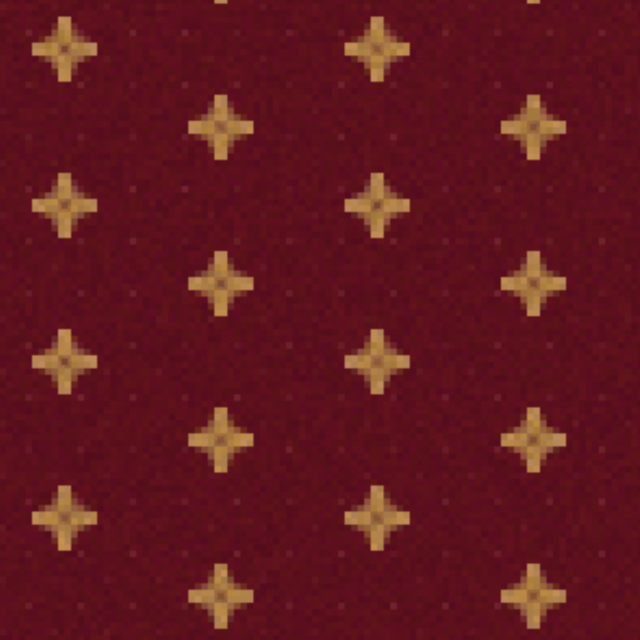
Reproduce this pattern procedurally as a WebGL 1 fragment shader.

```glsl
precision highp float;

// Burgundy woven cloth with small stepped gold stars in staggered columns.
// Every stitch of a fine grid gets one colour from its place in the repeat;
// neighbouring stitches are blended softly, with hashed yarn variation.

uniform vec2 u_resolution;

const float STITCHES = 98.27;                  // stitches across the canvas
const vec2 STAR_ORIGIN = vec2(0.1009, 0.9232); // centre of one star
const float STAR_PITCH = 24.0;                 // stitches between stars
const float DOT_PITCH = 8.0;                   // stitches between pale flecks

const vec3 BURGUNDY = vec3(0.36, 0.06, 0.11);
const vec3 FLECK = vec3(0.47, 0.16, 0.20);
const vec3 RUST = vec3(0.42, 0.16, 0.13);
const vec3 BROWN = vec3(0.54, 0.31, 0.21);
const vec3 BRONZE = vec3(0.61, 0.41, 0.24);
const vec3 GOLD = vec3(0.69, 0.51, 0.26);
const vec3 PALE_GOLD = vec3(0.73, 0.54, 0.33);

float hash(vec2 p, float seed) {
  return fract(sin(dot(p, vec2(127.1, 311.7)) + seed * 74.7) * 43758.5453);
}

// Offset from the nearest star centre; odd columns drop by half a pitch.
vec2 starOffset(vec2 p, float pitch) {
  float column = floor(p.x / pitch + 0.5);
  p.y += 0.5 * pitch * mod(column, 2.0);
  return mod(p + 0.5 * pitch, pitch) - 0.5 * pitch;
}

// 1.0 where a stitch lies on a square lattice with the given phase.
float latticeDot(vec2 stitch, float pitch, float phase) {
  vec2 d = abs(mod(stitch, pitch) - phase);
  return 1.0 - step(0.5, max(d.x, d.y));
}

vec3 groundColor(vec2 stitch) {
  vec3 color = BURGUNDY * (0.93 + 0.14 * hash(stitch, 1.0));
  float tint = hash(stitch, 2.0) - 0.5;
  color += tint * vec3(0.012, 0.026, -0.026);
  float strength = 0.25 + 0.5 * hash(stitch, 3.0);
  float fleck = latticeDot(stitch, DOT_PITCH, 2.0)
              + 0.4 * latticeDot(stitch, DOT_PITCH, 6.0);
  return mix(color, FLECK, fleck * strength);
}

// Stepped star: two-stitch arms, pale tips and darker shoulders.
vec3 stitchColor(vec2 stitch) {
  vec3 ground = groundColor(stitch);
  vec2 ring = floor(abs(starOffset(stitch + 0.5, STAR_PITCH)));
  float along = max(ring.x, ring.y);
  float across = min(ring.x, ring.y);

  vec3 arm = mix(BRONZE, GOLD, step(0.5, along));
  arm = mix(arm, PALE_GOLD, step(2.5, along) * (0.4 + 0.6 * hash(stitch, 4.0)));
  vec3 shoulder = mix(BRONZE, BROWN, step(1.5, along));
  shoulder = mix(shoulder, RUST, step(2.5, along));
  vec3 yarn = mix(arm, shoulder, step(0.5, across));
  yarn *= 0.92 + 0.14 * hash(stitch, 5.0);
  yarn.b += 0.07 * (hash(stitch, 6.0) - 0.4);

  float onArm = step(across, 0.5) * step(along, 4.5);
  float onShoulder = step(across, 1.5) * step(along, 3.5);
  return mix(ground, yarn, max(onArm, onShoulder));
}

// Blends the four nearest stitches over a narrow seam.
vec3 wovenColor(vec2 p, float softness) {
  vec2 base = floor(p - 0.5);
  vec2 blend = smoothstep(0.5 - softness, 0.5 + softness, fract(p - 0.5));
  vec3 low = mix(stitchColor(base), stitchColor(base + vec2(1.0, 0.0)), blend.x);
  vec3 high = mix(stitchColor(base + vec2(0.0, 1.0)), stitchColor(base + 1.0), blend.x);
  return mix(low, high, blend.y);
}

// Soft square used for the dark knot at each star centre.
float knot(vec2 d, float halfWidth, float softness) {
  float edge = max(abs(d.x), abs(d.y)) - halfWidth;
  return 1.0 - smoothstep(-softness, softness, edge);
}

void main() {
  vec2 uv = gl_FragCoord.xy / u_resolution.y;
  vec2 p = (uv - STAR_ORIGIN) * STITCHES;
  float softness = clamp(STITCHES / u_resolution.y, 0.24, 0.5);

  vec3 color = wovenColor(p, softness);
  vec2 offset = starOffset(p, STAR_PITCH);
  float wear = 0.35 + 0.6 * hash(floor(p - offset + 0.5), 7.0);
  color = mix(color, BROWN * 0.85, wear * knot(offset, 0.5, softness));
  gl_FragColor = vec4(color, 1.0);
}
```
